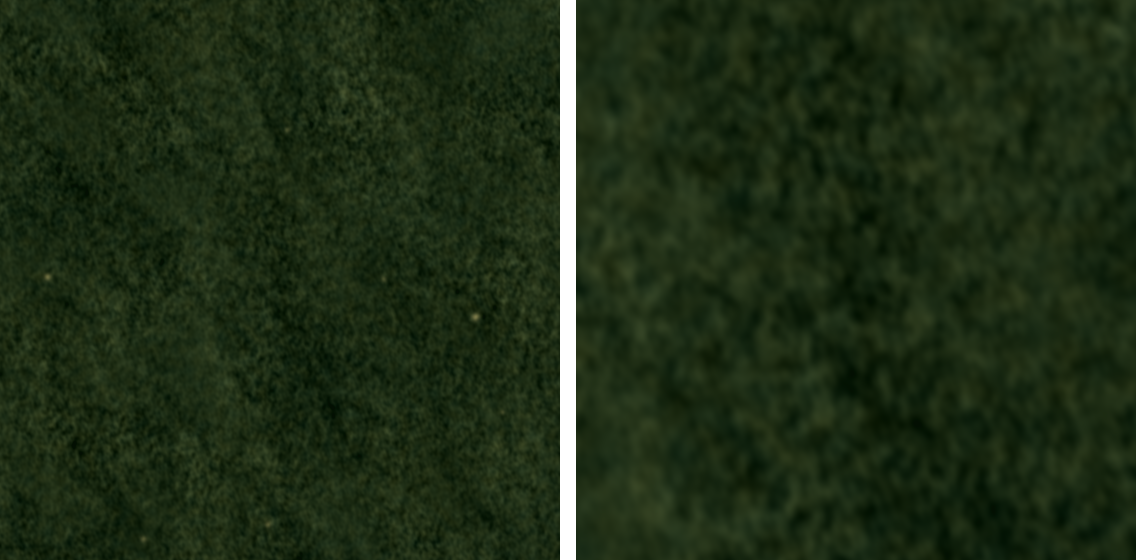
Left, the full canvas; right, a detail of the centre.
This texture is drawn by a WebGL 2 fragment shader. Its source:

```glsl
#version 300 es
precision highp float;
// Dense dark forest canopy seen from above: soft diagonal gullies and swells,
// covered with fine, slightly upright leafy grain and a few pale clearings.
// Layers of gradient noise set the brightness and a gentle warm/cool tint.

uniform vec2 u_resolution;
out vec4 fragColor;

// Colours
const vec3 CANOPY = vec3(0.107, 0.166, 0.073);      // mean foliage colour
const vec3 CONTRAST = vec3(0.031, 0.032, 0.024);    // one deviation of light
const vec3 WARM_TINT = vec3(0.006, 0.001, -0.004);  // one deviation of hue
const vec3 CLEARING = vec3(0.58, 0.47, 0.32);
const vec3 DARKEST = vec3(0.012, 0.058, 0.008);

// Sizes, as cells per canvas
const vec2 GRAIN_SCALE = vec2(82.0, 58.0);
const vec2 FINE_SCALE = vec2(138.0, 104.0);
const vec2 CLUMP_SCALE = vec2(38.0, 29.0);
const float RELIEF_SCALE = 6.0;
const float CLEARING_SCALE = 5.0;

// Shares of the layers
const float SWELL_SHARE = 0.42;
const float SLOPE_SHARE = 0.90;
const float CLUMP_SHARE = 0.36;
const float GRAIN_SHARE = 0.54;
const float FINE_SHARE = 0.42;

const vec2 GULLY_DIR = vec2(0.53, -0.85);
const vec2 LIGHT_STEP = vec2(0.017, 0.007);
const float CLEARING_CHANCE = 0.24;
const float CLEARING_RADIUS = 0.0062;

// Integer hash giving two values in 0..1
vec2 hash2(vec2 cell, uint seed) {
    uvec2 v = uvec2(ivec2(cell)) * 1664525u + 1013904223u + seed * 747796405u;
    v.x += v.y * 1664525u;
    v.y += v.x * 1664525u;
    v ^= v >> 16u;
    v.x += v.y * 1664525u;
    v.y += v.x * 1664525u;
    v ^= v >> 16u;
    return vec2(v & 0xffffu) / 65535.0;
}

float cornerSlope(vec2 cell, vec2 offset, vec2 corner, uint seed) {
    return dot(hash2(cell + corner, seed) * 2.0 - 1.0, offset - corner);
}

// Gradient noise scaled to roughly unit deviation
float noise(vec2 p, uint seed) {
    vec2 i = floor(p), f = p - i;
    vec2 w = f * f * f * (f * (f * 6.0 - 15.0) + 10.0);
    float low = mix(cornerSlope(i, f, vec2(0, 0), seed),
                    cornerSlope(i, f, vec2(1, 0), seed), w.x);
    float high = mix(cornerSlope(i, f, vec2(0, 1), seed),
                     cornerSlope(i, f, vec2(1, 1), seed), w.x);
    return 5.7 * mix(low, high, w.y);
}

// Terrain height, drawn out along the gullies
float relief(vec2 p) {
    vec2 across = vec2(-GULLY_DIR.y, GULLY_DIR.x);
    vec2 q = vec2(dot(p, across), 0.62 * dot(p, GULLY_DIR)) * RELIEF_SCALE;
    float height = 0.0, weight = 0.75;
    for (uint octave = 0u; octave < 3u; octave++) {
        height += weight * noise(q + 7.3, octave);
        q = mat2(0.94, 0.34, -0.34, 0.94) * q * 2.05;
        weight *= 0.62;
    }
    return height;
}

// Rare soft pale spots, kept inside their own cells
float clearings(vec2 p) {
    vec2 cell = floor(p * CLEARING_SCALE);
    vec2 centre = (cell + 0.15 + 0.7 * hash2(cell, 31u)) / CLEARING_SCALE;
    vec2 traits = hash2(cell, 32u);
    vec2 d = (p - centre) / (CLEARING_RADIUS * mix(0.7, 1.2, traits.y));
    float strength = mix(0.25, 0.85, traits.y * traits.y);
    return step(traits.x, CLEARING_CHANCE) * strength * exp(-dot(d, d));
}

// Upright specks of foliage; two tilted layers hide the lattice
float leafGrain(vec2 p) {
    vec2 left = mat2(0.97, 0.24, -0.24, 0.97) * p;
    vec2 right = mat2(0.94, -0.34, 0.34, 0.94) * p;
    return GRAIN_SHARE * noise(left * GRAIN_SCALE, 16u)
         + FINE_SHARE * noise(right * FINE_SCALE, 17u)
         + CLUMP_SHARE * noise(right * CLUMP_SCALE, 18u);
}

void main() {
    vec2 p = gl_FragCoord.xy / min(u_resolution.x, u_resolution.y);

    // Wander the terrain so the gullies do not run straight
    vec2 bend = vec2(noise(p * 9.0, 11u), noise(p * 9.0, 12u));
    vec2 ground = p + 0.008 * bend;
    float height = relief(ground);
    float slope = relief(ground + LIGHT_STEP) - height;

    // Swells and shaded gullies under grain of uneven bite
    float bite = 1.0 + 0.16 * noise(p * 7.0, 15u);
    float light = SWELL_SHARE * height + SLOPE_SHARE * slope
                + bite * leafGrain(p);

    // Warm and cool drift, broad and fine
    float warmth = 0.4 * noise(p * 4.0, 19u) + 0.7 * noise(p * 52.0, 20u)
                 + 0.3 * light;

    vec3 colour = max(CANOPY + CONTRAST * light + WARM_TINT * warmth, DARKEST);
    colour += CLEARING * clearings(p);
    fragColor = vec4(colour, 1.0);
}
```
